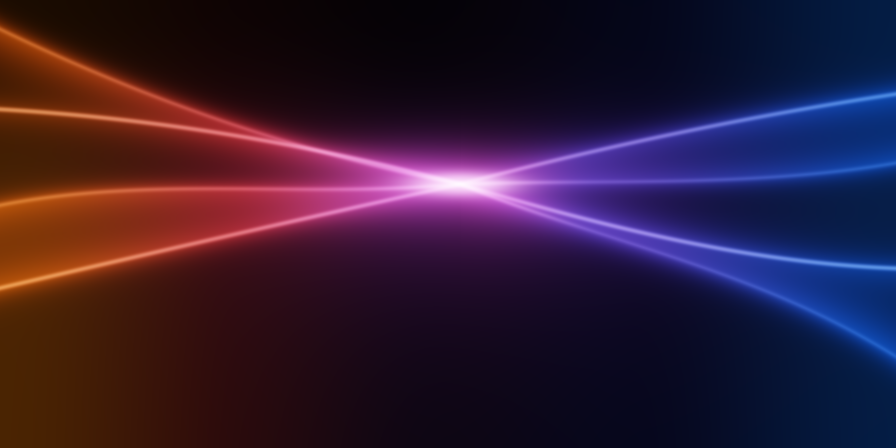
This background is drawn by a WebGL 1 fragment shader. Its source:

```glsl
precision highp float;

uniform vec2 u_resolution;

const vec2 FOCUS = vec2(0.514, 0.589);
const float CORE_WIDTH = 0.0052;
const float FOCUS_SPREAD = 0.034;
const float FOCUS_HALO = 0.36;
const float CORE_WHITENESS = 0.55;

// Emission of the beams from left to right
const vec3 EMBER = vec3(2.3, 0.62, 0.07);
const vec3 ROSE = vec3(2.0, 0.30, 0.34);
const vec3 MAGENTA = vec3(1.6, 0.42, 1.5);
const vec3 VIOLET = vec3(0.62, 0.42, 2.0);
const vec3 AZURE = vec3(0.10, 0.58, 2.3);

// Emission of the backdrop
const vec3 AMBER_DUSK = vec3(0.34, 0.15, 0.005);
const vec3 RED_DUSK = vec3(0.20, 0.045, 0.035);
const vec3 PLUM_NIGHT = vec3(0.045, 0.020, 0.070);
const vec3 INDIGO_NIGHT = vec3(0.018, 0.025, 0.11);
const vec3 BLUE_DUSK = vec3(0.015, 0.12, 0.31);
const vec3 FOCUS_HAZE = vec3(0.42, 0.11, 0.46);

vec3 beamColor(float x) {
  vec3 color = mix(EMBER, ROSE, smoothstep(0.0, 0.30, x));
  color = mix(color, MAGENTA, smoothstep(0.25, 0.50, x));
  color = mix(color, VIOLET, smoothstep(0.51, 0.67, x));
  return mix(color, AZURE, smoothstep(0.65, 1.0, x));
}

vec3 backdrop(vec2 uv) {
  vec3 color = mix(AMBER_DUSK, RED_DUSK, smoothstep(0.0, 0.27, uv.x));
  color = mix(color, PLUM_NIGHT, smoothstep(0.18, 0.50, uv.x));
  color = mix(color, INDIGO_NIGHT, smoothstep(0.48, 0.72, uv.x));
  color = mix(color, BLUE_DUSK, smoothstep(0.70, 1.02, uv.x));
  float shade = smoothstep(0.45, 1.0, uv.y) * (1.0 - smoothstep(0.4, 0.8, uv.x));
  return color * (1.0 - 0.68 * shade);
}

// Cubic beam leaving the focus; spread holds the halo widths below and above.
// Returns halo strength in x and core strength in y.
vec2 beam(float height, float reach, vec3 bend, vec2 spread, vec2 power) {
  float curve = reach * (bend.x + reach * (bend.y + reach * bend.z));
  float slope = bend.x + reach * (2.0 * bend.y + 3.0 * reach * bend.z);
  float offset = (height - curve) * inversesqrt(1.0 + slope * slope);
  float apart = smoothstep(0.0, 0.35, reach);
  float width = mix(FOCUS_SPREAD, offset < 0.0 ? spread.x : spread.y, apart);
  float halo = mix(FOCUS_HALO, power.x, apart) * exp(-abs(offset) / width);
  float sharp = offset / CORE_WIDTH;
  float core = mix(0.45, power.y, apart) * exp(-sharp * sharp);
  return vec2(halo, core);
}

vec2 leftFan(float h, float d) {
  return beam(h, d, vec3(0.194, 0.152, 0.0), vec2(0.050, 0.014), vec2(0.42, 0.20))
       + beam(h, d, vec3(0.274, -0.107, 0.0), vec2(0.030, 0.022), vec2(0.20, 0.60))
       + beam(h, d, vec3(-0.097, 0.255, -0.205), vec2(0.050, 0.014), vec2(0.42, 0.25))
       + beam(h, d, vec3(-0.225, -0.007, 0.0), vec2(0.018, 0.055), vec2(0.42, 0.55));
}

vec2 rightFan(float h, float d) {
  return beam(h, d, vec3(0.256, -0.055, 0.0), vec2(0.045, 0.020), vec2(0.38, 0.45))
       + beam(h, d, vec3(0.033, -0.091, 0.105), vec2(0.016, 0.045), vec2(0.36, 0.15))
       + beam(h, d, vec3(-0.290, 0.052, 0.050), vec2(0.036, 0.022), vec2(0.28, 0.60))
       + beam(h, d, vec3(-0.400, 0.249, -0.234), vec2(0.018, 0.055), vec2(0.42, 0.12));
}

void main() {
  vec2 uv = gl_FragCoord.xy / u_resolution;
  vec2 fromFocus = uv - FOCUS;
  vec3 light = backdrop(uv);

  // Beams fanning out on each side
  vec2 fan = fromFocus.x < 0.0
    ? leftFan(fromFocus.y, -fromFocus.x / FOCUS.x)
    : rightFan(fromFocus.y, fromFocus.x / (1.0 - FOCUS.x));
  light += beamColor(uv.x) * (fan.x + 0.6 * fan.y) + CORE_WHITENESS * fan.y;

  // Broad haze, deeper below the focus
  float hazeHeight = fromFocus.y < 0.0 ? 0.15 : 0.07;
  light += FOCUS_HAZE * exp(-length(fromFocus / vec2(0.13, hazeHeight)));

  // White flare where the beams meet
  vec2 flare = fromFocus / vec2(0.050, 0.022);
  light += vec3(1.7, 1.5, 1.7) * exp(-dot(flare, flare));

  gl_FragColor = vec4(1.0 - exp(-light), 1.0);
}
```
